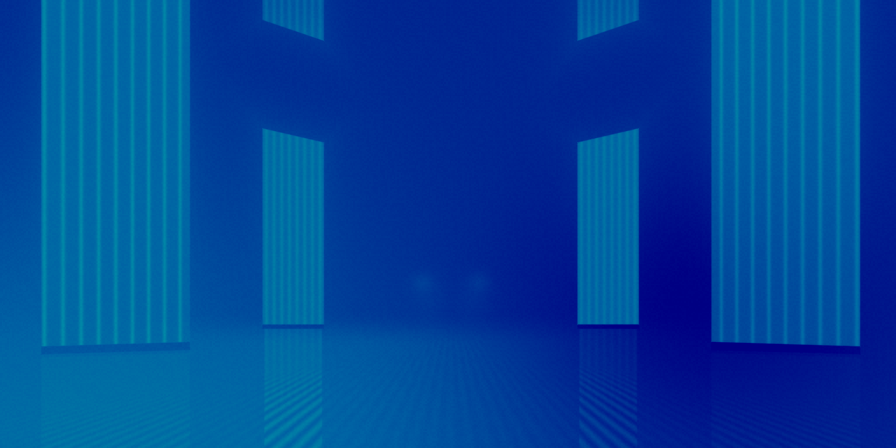
Write a Shadertoy shader that draws this background.

```glsl
const float CENTER_X = 1.006;      // mirror axis of the hall
const float HORIZON = 0.33;        // vanishing height of floor lines
const float FLOOR_EDGE = 0.275;
const float AMBIENT = 0.135;
const float HAZE = 0.28;
const float FLOOR_POOL = 0.12;
const float SHADOW = 0.155;
const float HALO = 0.06;
const float HALO_SIZE = 0.045;
const float GRAIN = 0.022;
const float GRAIN_CELLS = 256.0;
const float PLANK_FREQ = 48.0;
const vec2 BIG_SPAN = vec2(0.582, 0.914);
const vec2 SMALL_SPAN = vec2(0.283, 0.420);

float hash(vec2 p) {
    return fract(sin(dot(p, vec2(127.1, 311.7))) * 43758.5453);
}

float blob(vec2 p, vec2 center, vec2 radius) {
    vec2 d = (p - center) / radius;
    return exp(-dot(d, d));
}

// Signed distance to an upright panel; heights may slope with x
float panelDistance(vec2 p, vec2 span, float low, float high) {
    return max(max(span.x - p.x, p.x - span.y), max(low - p.y, p.y - high));
}

float fillMask(float d) {
    float edge = 1.0 / iResolution.y;
    return 1.0 - smoothstep(-edge, edge, d);
}

float halo(float d) {
    return HALO * exp(-max(d, 0.0) / HALO_SIZE);
}

// Soft bright line at every whole index
float tubes(float index, float width) {
    float d = (fract(index + 0.5) - 0.5) / width;
    return exp(-d * d);
}

// Blue ramp from deep shadow to cyan light
vec3 ramp(float light) {
    float blue = min(0.515 + 0.33 * light, 0.645) + 0.12 * max(light - 0.46, 0.0);
    return vec3(0.0, max(light, 0.0), blue);
}

void mainImage(out vec4 fragColor, in vec2 fragCoord) {
    vec2 p = fragCoord / iResolution.y;
    p.x *= 2.0 * iResolution.y / iResolution.x;
    vec2 m = vec2(abs(p.x - CENTER_X), p.y);
    float onFloor = 1.0 - smoothstep(FLOOR_EDGE - 0.05, FLOOR_EDGE + 0.03, p.y);

    // Room light: haze from lower left, floor pool, shadow at right
    float light = AMBIENT + HAZE * blob(p, vec2(0.0), vec2(0.9, 0.67));
    light += FLOOR_POOL * onFloor * blob(p, vec2(0.85, 0.0), vec2(0.5, 0.6));
    light -= SHADOW * blob(p, vec2(1.55, 0.32), vec2(0.42, 0.3));
    light += 0.05 * blob(m, vec2(0.063, 0.37), vec2(0.025, 0.022));
    light += 0.025 * blob(m, vec2(0.05, 0.33), vec2(0.04, 0.05));

    // Panel shapes
    float bigAcross = m.x - BIG_SPAN.x;
    float smallAcross = m.x - SMALL_SPAN.x;
    float bigLow = 0.237 - 0.03 * bigAcross;
    float big = panelDistance(m, BIG_SPAN, bigLow, 2.0);
    float small = panelDistance(m, SMALL_SPAN, 0.276, 0.682 + 0.23 * smallAcross);
    float upper = panelDistance(m, SMALL_SPAN, 0.909 + 0.34 * smallAcross, 2.0);
    float lamps = min(small, upper);
    light += (halo(big) + halo(lamps)) * smoothstep(0.15, 0.75, p.y);

    // Floor planks and mirrored light
    float plank = m.x / max(HORIZON - p.y, 0.02) * PLANK_FREQ;
    float fade = 1.0 - smoothstep(0.8, 2.5, fwidth(plank));
    float lines = cos(plank) * fade;
    float smallMirror = fillMask(panelDistance(m, SMALL_SPAN + vec2(0.004, -0.004), -1.0, 0.266));
    float bigMirror = fillMask(panelDistance(m, BIG_SPAN, -1.0, bigLow - 0.025));
    float streaks = tubes(smallAcross / 0.0171 - 0.5, 0.25);
    light += onFloor * lines * (0.008 + 0.045 * smallMirror + 0.014 * bigMirror);
    light += smallMirror * (0.035 + 0.03 * streaks * smoothstep(0.0, 0.26, p.y));
    light += bigMirror * 0.02;

    // Dark sills below the panels
    float bigSill = panelDistance(m, BIG_SPAN, bigLow - 0.018, bigLow);
    float smallSill = panelDistance(m, SMALL_SPAN, 0.266, 0.276);
    light -= 0.055 * max(fillMask(bigSill), fillMask(smallSill));

    // Glowing panels with vertical tubes
    float s = m.x - 0.604;
    float bigTubes = tubes(s * 29.2 - s * s * 9.2, 0.13);
    float bigLight = mix(light, 0.40, 0.65) + 0.06 * p.y + 0.12 * bigTubes;
    light = mix(light, bigLight, fillMask(big));
    float smallTubes = tubes(smallAcross / 0.0171 - 0.5, 0.25);
    float smallLight = mix(light, 0.43, 0.85) + 0.07 * smallTubes;
    smallLight -= 0.07 * smoothstep(0.85, 1.0, p.y);
    light = mix(light, smallLight, fillMask(lamps));

    // Fine grain
    light += GRAIN * (hash(floor(p * GRAIN_CELLS)) - 0.5);
    fragColor = vec4(ramp(light), 1.0);
}
```
